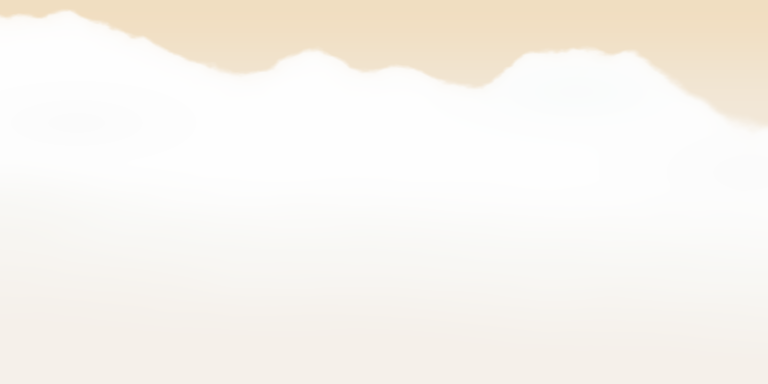
A Shadertoy shader for this background:

```glsl
float hash(vec2 p) {
    return fract(sin(dot(p, vec2(127.1, 311.7))) * 43758.5453);
}

float noise(vec2 p) {
    vec2 i = floor(p), f = fract(p);
    f = f * f * (3.0 - 2.0 * f);
    return mix(mix(hash(i), hash(i + vec2(1, 0)), f.x),
               mix(hash(i + vec2(0, 1)), hash(i + vec2(1, 1)), f.x), f.y);
}

// Layered noise centred on zero
float fbm(vec2 p) {
    float sum = 0.0, amp = 0.5;
    for (int i = 0; i < 4; i++) {
        sum += amp * (noise(p) - 0.5);
        p = p * 2.03 + 17.3;
        amp *= 0.5;
    }
    return sum;
}

float bump(float x, float center, float width) {
    float d = (x - center) / width;
    return exp(-d * d);
}

// Height of the cloud bank: broad slopes plus rounded billows
float cloudTop(float x) {
    float h = mix(0.953, 0.80, smoothstep(0.15, 0.70, x));
    h -= 0.022 * smoothstep(1.08, 1.18, x);
    h += 0.090 * smoothstep(1.25, 1.39, x);
    h -= 0.195 * smoothstep(1.58, 1.98, x);
    h += 0.018 * bump(x, 0.18, 0.05);
    h += 0.072 * bump(x, 0.807, 0.095);
    h += 0.025 * bump(x, 1.045, 0.075);
    h -= 0.012 * bump(x, 1.588, 0.03);
    h += 0.012 * bump(x, 1.65, 0.04);
    return h;
}

float softSpot(vec2 p, vec2 center, vec2 radius) {
    vec2 d = (p - center) / radius;
    return exp(-dot(d, d));
}

void mainImage(out vec4 fragColor, in vec2 fragCoord) {
    vec2 uv = fragCoord / iResolution.xy;
    vec2 p = vec2(uv.x * 2.0, uv.y);

    // Sand-coloured sky
    vec3 sky = mix(vec3(0.948, 0.907, 0.845), vec3(0.943, 0.870, 0.755),
                   smoothstep(0.68, 1.0, p.y));

    // White cloud body fading through pale grey into warm haze
    float wisps = fbm(p * vec2(3.0, 7.0));
    float level = p.y + 0.09 * (uv.x - 0.5) + 0.06 * wisps;
    level -= 0.07 * softSpot(p, vec2(0.0, 0.45), vec2(0.35, 0.16));
    vec3 cloud = mix(vec3(0.975, 0.973, 0.963), vec3(0.995),
                     smoothstep(0.33, 0.55, level));
    cloud = mix(vec3(0.960, 0.941, 0.918), cloud, smoothstep(0.08, 0.40, level));

    // Faint shadows within the billows
    cloud -= 0.010 * softSpot(p, vec2(0.20, 0.68), vec2(0.20, 0.07));
    cloud -= vec3(0.016, 0.009, 0.010) * softSpot(p, vec2(1.50, 0.76), vec2(0.22, 0.08));
    cloud -= 0.010 * softSpot(p, vec2(1.95, 0.55), vec2(0.25, 0.12));

    // Ragged crest, softer towards the right
    float crest = cloudTop(p.x) + 0.030 * fbm(p * vec2(18.0, 26.0));
    float softness = 0.008 + 0.016 * smoothstep(1.6, 1.95, p.x);
    float cover = smoothstep(-softness, softness, crest - p.y);
    cover *= 1.0 - 0.22 * exp(-max(crest - p.y, 0.0) / 0.018);

    fragColor = vec4(mix(sky, cloud, cover), 1.0);
}
```
